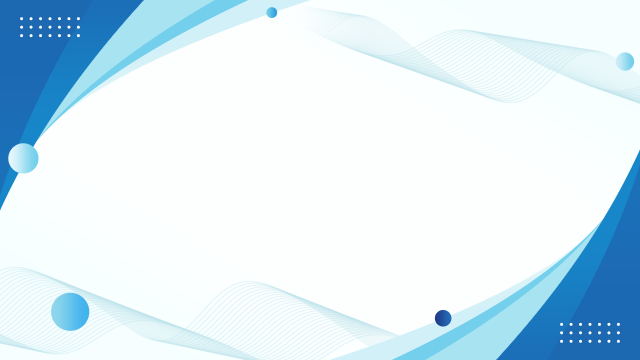
A Shadertoy shader for this background:

```glsl
// Corporate backdrop: curved blue ribbons in two opposite corners, fine line waves
// in the other two, shaded discs and dot grids. Ribbons are quadratic curves, and
// a half-turn fold of the canvas draws both corners with the same code.

#define WIDTH 1.7778          // canvas width, where its height is 1
#define RIBBON_TIP 0.389      // depth at which the pale ribbons converge
#define WAVE_LINES 30
#define LINE_HALF_WIDTH 0.0006
#define LINE_STRENGTH 0.36
#define DOT_RADIUS 0.0041
#define DOT_STEP vec2(0.0263, 0.0235)
#define DOT_START vec2(0.060, 0.052)

const vec3 PAPER = vec3(0.992, 1.0, 1.0);
const vec3 TINT = vec3(0.965, 0.998, 1.0);
const vec3 LINE = vec3(0.74, 0.89, 0.92);
const vec3 DEEP = vec3(0.11, 0.41, 0.70);
const vec3 AZURE = vec3(0.09, 0.53, 0.79);
const vec3 CYAN = vec3(0.45, 0.81, 0.92);
const vec3 ICE = vec3(0.66, 0.89, 0.95);
const vec3 MIST = vec3(0.82, 0.94, 0.97);

float pixelSize;

// Coverage of a shape from its signed distance (negative inside).
float cover(float d) {
    return clamp(0.5 - d / pixelSize, 0.0, 1.0);
}

// Region left of x = k.x - k.y * y + k.z * y^2.
float leftOf(vec2 q, vec3 k) {
    float edge = k.x - q.y * (k.y - k.z * q.y);
    float slope = 2.0 * k.z * q.y - k.y;
    return cover((q.x - edge) / sqrt(1.0 + slope * slope));
}

// Height of one wave line; shape = (crest x, base, tilt, drop over the bundle).
float waveHeight(float x, float t, vec4 shape) {
    float a = 9.67 * (x - shape.x - 0.36 * t);
    float phase = a - 0.35 * (1.0 - cos(a));
    return shape.y - shape.z * x - shape.w * t + 0.09 * (1.0 - 0.4 * t) * cos(phase);
}

// Bundle of thin lines whose crests drift sideways, fading out at reach.
float waveBundle(vec2 q, vec4 shape, float reach) {
    float clear = 1.0;
    for (int i = 0; i < WAVE_LINES; i++) {
        float t = float(i) / float(WAVE_LINES - 1);
        float y = waveHeight(q.x, t, shape);
        float slope = (waveHeight(q.x + 0.002, t, shape) - y) / 0.002;
        float d = abs(q.y - y) / sqrt(1.0 + slope * slope);
        float ink = smoothstep(LINE_HALF_WIDTH + pixelSize, 0.0, d);
        clear *= 1.0 - LINE_STRENGTH * ink;
    }
    return (1.0 - clear) * smoothstep(reach, reach - 0.25, q.x);
}

// Disc shaded from its left side to its right side.
void disc(inout vec3 col, vec2 p, vec2 centre, float radius, vec3 left, vec3 right) {
    vec2 d = p - centre;
    vec3 shade = mix(left, right, smoothstep(-radius, radius, d.x));
    col = mix(col, shade, cover(length(d) - radius));
}

// Grid of 7 by 3 dots.
float dotGrid(vec2 q) {
    vec2 cell = clamp(round((q - DOT_START) / DOT_STEP), vec2(0.0), vec2(6.0, 2.0));
    return cover(length(q - DOT_START - cell * DOT_STEP) - DOT_RADIUS);
}

void mainImage(out vec4 fragColor, in vec2 fragCoord) {
    vec2 uv = fragCoord / iResolution.xy;
    vec2 p = uv * vec2(WIDTH, 1.0);
    vec2 turned = vec2(WIDTH, 1.0) - p;
    pixelSize = 1.0 / iResolution.y;

    // Paper with a faint tint towards lower left and upper right
    vec3 col = mix(PAPER, TINT, smoothstep(0.3, 0.75, abs(uv.x + uv.y - 1.0)));

    // Line waves along the bottom and the top
    col = mix(col, LINE, waveBundle(p, vec4(0.05, 0.17, 0.06, 0.09), 1.22));
    col = mix(col, LINE, waveBundle(turned, vec4(0.378, 0.25, 0.15, 0.04), 0.98));

    // Fold: q is measured from the upper left or the lower right corner
    vec2 q = uv.x < uv.y ? vec2(p.x, 1.0 - p.y) : vec2(WIDTH - p.x, p.y);

    // Pale ribbons, widest first, that meet at the tip
    float aboveTip = cover(q.y - RIBBON_TIP);
    vec3 mist = mix(MIST, TINT, smoothstep(0.1, 0.4, q.y) * 0.7);
    col = mix(col, mist, aboveTip * leftOf(q, vec3(0.863, 3.076, 2.890)));
    col = mix(col, CYAN, aboveTip * leftOf(q, vec3(0.690, 2.137, 1.624)));
    col = mix(col, ICE, aboveTip * leftOf(q, vec3(0.597, 1.737, 1.205)));

    // Solid blue corner and its deeper inner part
    vec3 azure = mix(DEEP, AZURE, smoothstep(-0.15, 0.4, q.y));
    vec3 deep = mix(DEEP, azure, 0.25 * smoothstep(0.1, 0.5, q.y));
    col = mix(col, azure, leftOf(q, vec3(0.400, 0.916, 0.397)));
    col = mix(col, deep, leftOf(q, vec3(0.259, 0.631, 0.283)));
    col = mix(col, vec3(1.0), dotGrid(q));

    // Discs
    disc(col, p, vec2(0.065, 0.560), 0.042, vec3(0.90, 0.97, 0.99), CYAN);
    disc(col, p, vec2(0.755, 0.965), 0.015, CYAN, vec3(0.20, 0.62, 0.86));
    disc(col, p, vec2(1.736, 0.829), 0.0255, vec3(0.80, 0.93, 0.97), CYAN);
    disc(col, p, vec2(0.195, 0.134), 0.053, vec3(0.56, 0.84, 0.92), vec3(0.25, 0.70, 0.93));
    disc(col, p, vec2(1.231, 0.116), 0.023, vec3(0.12, 0.24, 0.54), vec3(0.14, 0.42, 0.72));

    fragColor = vec4(col, 1.0);
}
```
